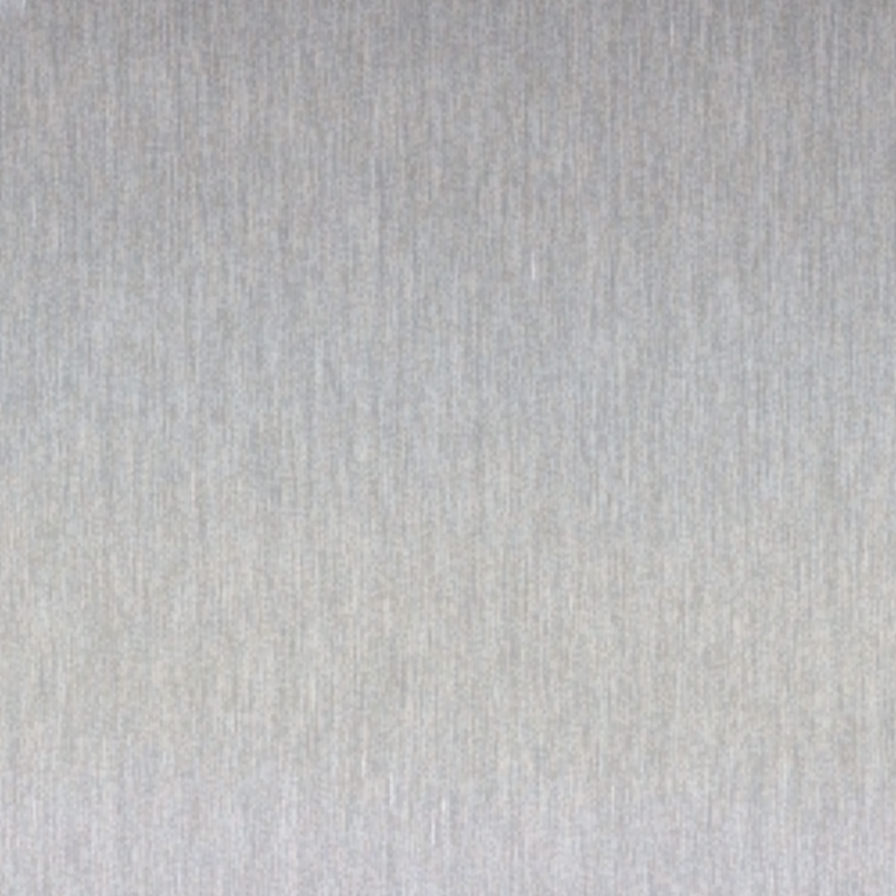
A Shadertoy shader for this texture:

```glsl
// Brushed steel sheet: fine vertical streaks over a soft grey sheen.
#define STREAK_AMOUNT 0.056
#define FINE_AMOUNT 0.056
#define BROAD_AMOUNT 0.024
#define GRAIN_AMOUNT 0.078
#define TINT_AMOUNT 0.020
#define SCRATCH_AMOUNT 0.070
#define SCRATCH_SHARE 0.010
#define STREAK_CELLS vec2(240.0, 14.0)
#define FINE_CELLS vec2(300.0, 46.0)
#define BROAD_CELLS vec2(110.0, 6.0)
#define GRAIN_CELLS vec2(250.0, 230.0)
#define SCRATCH_CELLS vec2(90.0, 15.0)

float hash(vec2 p) {
    vec3 q = fract(vec3(p.xyx) * 0.1031);
    q += dot(q, q.yzx + 33.33);
    return fract((q.x + q.y) * q.z);
}

// Smooth noise along one column, shifted so that streak ends do not line up
float columnNoise(float column, float y, float seed) {
    y += 9.0 * hash(vec2(column, seed));
    float cell = floor(y);
    float blend = smoothstep(0.0, 1.0, y - cell);
    return mix(hash(vec2(column, cell + seed)),
               hash(vec2(column, cell + 1.0 + seed)), blend);
}

// Stretched cell noise, centred on zero
float brushNoise(vec2 uv, vec2 cells, float seed) {
    vec2 p = uv * cells;
    float column = floor(p.x);
    float blend = smoothstep(0.0, 1.0, p.x - column);
    return mix(columnNoise(column, p.y, seed),
               columnNoise(column + 1.0, p.y, seed), blend) - 0.5;
}

// Sparse thin bright scratches with tapered ends
float scratches(vec2 uv) {
    vec2 p = uv * SCRATCH_CELLS;
    p.y += 7.0 * hash(vec2(floor(p.x), 611.0));
    vec2 cell = floor(p);
    vec2 local = p - cell;
    float present = step(1.0 - SCRATCH_SHARE, hash(cell + 431.0));
    float center = mix(0.3, 0.7, hash(cell + 257.0));
    float halfLength = mix(0.2, 0.48, hash(cell + 173.0));
    float across = 1.0 - smoothstep(0.06, 0.28, abs(local.x - center));
    float along = 1.0 - smoothstep(0.3, 1.0, abs(local.y - 0.5) / halfLength);
    return present * across * along;
}

// Sheen from dark top edge through cool middle to warm, then lilac base
vec3 sheen(vec2 uv) {
    float depth = 1.0 - uv.y + 0.012 * sin(uv.x * 5.0 + 0.8);
    vec3 edgeGrey = vec3(0.620, 0.612, 0.622);
    vec3 upperGrey = vec3(0.676, 0.670, 0.676);
    vec3 coolGrey = vec3(0.722, 0.728, 0.736);
    vec3 warmGrey = vec3(0.768, 0.764, 0.752);
    vec3 lilacGrey = vec3(0.788, 0.783, 0.800);
    vec3 color = mix(edgeGrey, upperGrey, smoothstep(-0.06, 0.15, depth));
    color = mix(color, coolGrey, smoothstep(0.14, 0.46, depth));
    color = mix(color, warmGrey, smoothstep(0.40, 0.70, depth));
    color = mix(color, lilacGrey, smoothstep(0.76, 0.97, depth));
    // Pale glint in the top left corner
    float corner = length(uv - vec2(0.0, 1.0));
    return color + vec3(0.07, 0.08, 0.10) * (1.0 - smoothstep(0.0, 0.04, corner));
}

void mainImage(out vec4 fragColor, in vec2 fragCoord) {
    vec2 uv = fragCoord / iResolution.xy;

    // Brightness of the brushing and the surface grain
    float relief = STREAK_AMOUNT * brushNoise(uv, STREAK_CELLS, 11.0)
                 + FINE_AMOUNT * brushNoise(uv, FINE_CELLS, 97.0)
                 + BROAD_AMOUNT * brushNoise(uv, BROAD_CELLS, 181.0)
                 + GRAIN_AMOUNT * brushNoise(uv, GRAIN_CELLS, 307.0);
    relief += SCRATCH_AMOUNT * scratches(uv);

    // Faint warm, cool, green and pink tints
    float warmth = brushNoise(uv, vec2(110.0, 60.0), 389.0);
    float greenness = brushNoise(uv, vec2(120.0, 90.0), 499.0);
    vec3 tint = TINT_AMOUNT * (warmth * vec3(1.0, 0.1, -1.1)
                             + greenness * vec3(-0.4, 0.5, -0.2));

    fragColor = vec4(clamp(sheen(uv) + relief + tint, 0.0, 1.0), 1.0);
}
```
